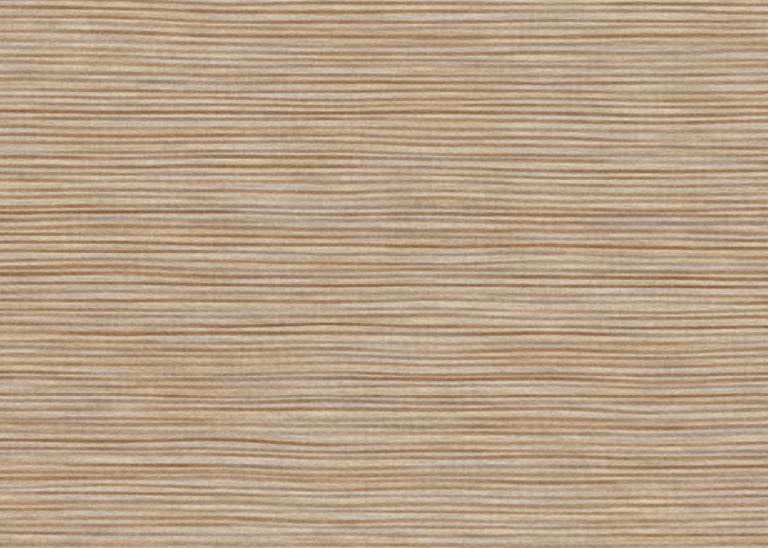
Reproduce this texture procedurally as a Shadertoy shader.

```glsl
// Pale wood veneer with fine, crisp, nearly horizontal brown grain lines.

float hash(vec2 p) {
    return fract(sin(dot(p, vec2(127.1, 311.7))) * 43758.5453);
}

float noise(vec2 p) {
    vec2 i = floor(p), f = fract(p);
    f = f * f * (3.0 - 2.0 * f);
    return mix(mix(hash(i), hash(i + vec2(1, 0)), f.x),
               mix(hash(i + vec2(0, 1)), hash(i + vec2(1, 1)), f.x), f.y);
}

// Gentle vertical drift that keeps the lines from being ruler straight
float drift(vec2 p) {
    return 0.012 * (noise(p * vec2(1.6, 3.0)) - 0.5)
         + 0.006 * (noise(p * vec2(5.0, 11.0) + 7.0) - 0.5);
}

// Grain lines: x is the coverage, y the greyness, z the pale edge beside a line
vec3 grainLines(vec2 p) {
    float row = p.y * 70.0;
    vec3 result = vec3(0.0);
    for (int k = -1; k <= 1; k++) {
        float id = floor(row) + float(k);
        float wander = noise(vec2(p.x * 5.0, id * 5.3)) - 0.5;
        float centre = id + 0.5 + 0.35 * (hash(vec2(id, 3.0)) - 0.5) + 0.35 * wander;
        float fade = noise(vec2(p.x * 4.0 + 20.0, id * 7.7));
        float strength = mix(0.55, 1.0, hash(vec2(id, 9.0))) * smoothstep(-0.35, 0.55, fade);
        float width = mix(0.32, 0.44, hash(vec2(id, 5.0)));
        float away = row - centre;
        float cover = strength * (1.0 - smoothstep(0.06, width, abs(away)));
        float grey = smoothstep(0.4, 0.8, noise(vec2(p.x * 4.0 + 50.0, id * 3.9)));
        if (cover > result.x) result.xy = vec2(cover, grey);
        float edge = strength * (1.0 - smoothstep(0.08, 0.34, abs(away + 0.45)));
        result.z = max(result.z, edge);
    }
    return result;
}

void mainImage(out vec4 fragColor, in vec2 fragCoord) {
    vec2 uv = fragCoord / iResolution.y;
    vec2 p = uv + vec2(0.0, drift(uv));

    // Tan and cream ground, tinted in broad bands
    float band = noise(p * vec2(1.2, 9.0) + 4.0);
    float streak = noise(p * vec2(5.0, 140.0) + 13.0);
    float cream = smoothstep(0.15, 0.85, 0.7 * streak + 0.3 * band);
    vec3 color = mix(vec3(0.740, 0.630, 0.510), vec3(0.800, 0.730, 0.625), cream);

    // Pale edges and thin, cool streaks
    vec3 line = grainLines(p);
    color = mix(color, vec3(0.825, 0.770, 0.685), 0.55 * line.z);
    float pale = smoothstep(0.45, 0.8, noise(p * vec2(6.0, 130.0) + 31.0));
    color = mix(color, vec3(0.775, 0.725, 0.680), 0.65 * pale);

    // Brown and grey grain lines
    vec3 lineColor = mix(vec3(0.565, 0.410, 0.285), vec3(0.590, 0.495, 0.420), line.y);
    color = mix(color, lineColor, 0.95 * line.x);

    // Fine fibres and speckle
    color += 0.085 * (noise(p * vec2(22.0, 230.0)) - 0.5);
    color += 0.085 * (noise(uv * vec2(220.0, 330.0)) - 0.5);

    fragColor = vec4(color, 1.0);
}
```
